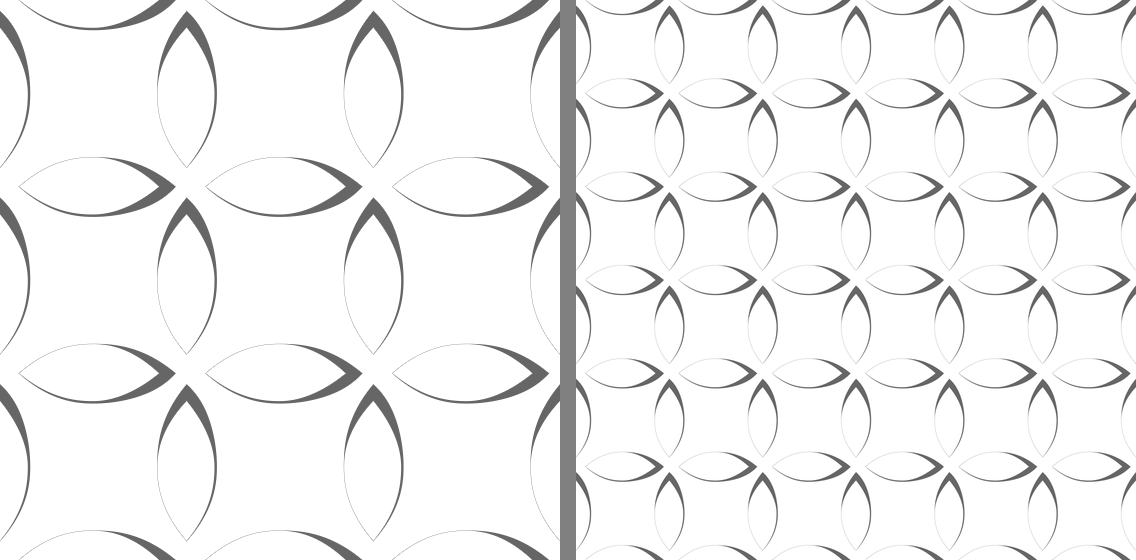
Left: one tile. Right: repeated 2 by 2.
A Shadertoy shader for this pattern:

```glsl
// Tiling lattice of pointed petals with outlines that swell from hairline to bold.

const float REPEATS = 3.0;                      // whole tiles across and down
const vec3 PAPER = vec3(1.0);
const vec3 INK = vec3(0.4);

// Petal sizes, in tile units; the petal lies along +x with its bold tip at the right.
const float BELLY = 0.5;                        // where the petal is widest
const vec2 OUTER_ENDS = vec2(0.100, 0.942);     // thin tip, bold tip
const vec2 INNER_ENDS = vec2(0.103, 0.852);
const vec2 OUTER_HEIGHT = vec2(0.1582, 0.1620); // above, below the axis
const vec2 INNER_HEIGHT = vec2(0.1566, 0.1490);
const vec2 OUTER_POWER = vec2(2.35, 2.0);       // curvature towards the bold tip
const vec2 INNER_POWER = vec2(2.1, 1.92);
const float THIN_POWER = 2.2;                   // curvature towards the thin tip
const float SHOULDER = 0.25;                    // extra fullness of the lower outer side
const float SHOULDER_POWER = 6.0;

// Height of a petal side at x; negative beyond its ends.
float sideHeight(float x, vec2 ends, float height, float power, float shoulder) {
    float end = x < BELLY ? ends.x : ends.y;
    float t = (x - BELLY) / (end - BELLY);
    float drop = x < BELLY ? pow(t, THIN_POWER)
                           : mix(pow(t, power), pow(t, SHOULDER_POWER), shoulder);
    return height * (1.0 - drop);
}

// Antialiased coverage of a filled petal, whose two sides differ.
float petalFill(vec2 p, vec2 ends, vec2 heights, vec2 powers, float shoulder, float pixel) {
    bool above = p.y > 0.0;
    float height = above ? heights.x : heights.y;
    float power = above ? powers.x : powers.y;
    float bulge = above ? 0.0 : shoulder;
    float h = sideHeight(p.x, ends, height, power, bulge);
    float e = 0.002;
    float slope = (sideHeight(p.x + e, ends, height, power, bulge)
                 - sideHeight(p.x - e, ends, height, power, bulge)) / (2.0 * e);
    float inside = (h - abs(p.y)) / sqrt(1.0 + slope * slope);
    return clamp(inside / pixel + 0.5, 0.0, 1.0);
}

// One row of petal outlines, centred on the whole-numbered lines of y.
float petalOutline(vec2 p, float pixel) {
    vec2 local = vec2(fract(p.x), fract(p.y + 0.5) - 0.5);
    float outer = petalFill(local, OUTER_ENDS, OUTER_HEIGHT, OUTER_POWER, SHOULDER, pixel);
    float inner = petalFill(local, INNER_ENDS, INNER_HEIGHT, INNER_POWER, 0.0, pixel);
    return clamp(outer - inner, 0.0, 1.0);
}

void mainImage(out vec4 fragColor, in vec2 fragCoord) {
    vec2 p = REPEATS * fragCoord / iResolution.xy;
    float pixel = REPEATS / min(iResolution.x, iResolution.y);

    // Level petals, and the same petals turned a quarter to point upwards
    float ink = max(petalOutline(p, pixel), petalOutline(vec2(p.y, -p.x), pixel));
    fragColor = vec4(mix(PAPER, INK, ink), 1.0);
}
```
